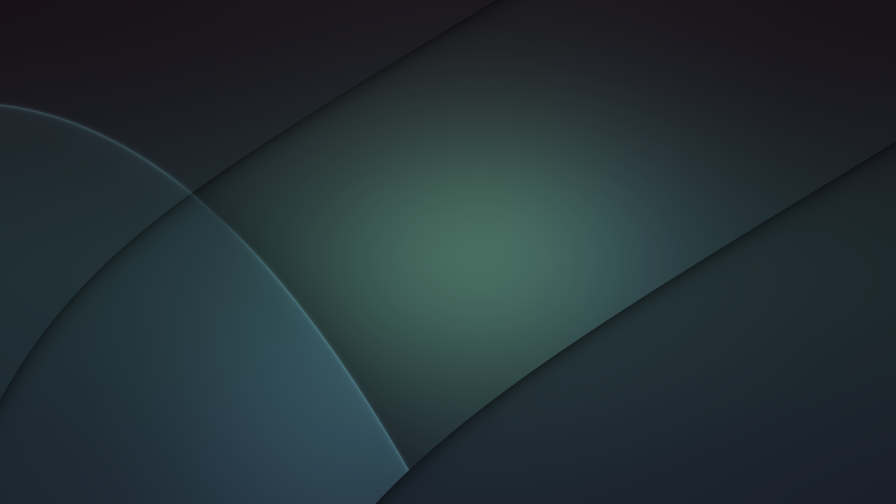
Reproduce this background procedurally as a WebGL 2 fragment shader.

```glsl
#version 300 es
precision highp float;

uniform vec2 u_resolution;
out vec4 outColor;

#define TOP_COLOR vec3(0.092, 0.068, 0.092)
#define MID_COLOR vec3(0.110, 0.150, 0.170)
#define LOW_COLOR vec3(0.098, 0.120, 0.160)
#define HAZE_COLOR vec3(0.030, 0.060, 0.055)
#define GLOW_COLOR vec3(0.140, 0.220, 0.155)
#define LEAF_COLOR vec3(0.060, 0.105, 0.120)
#define RIM_COLOR vec3(0.100, 0.155, 0.165)
#define GLOW_CENTER vec2(0.955, 0.500)
#define LEAF_CENTER vec2(0.670, 0.190)
#define SHADOW_WIDTH 0.016
#define SHADOW_DEPTH 0.45

// Signed distance to a curve given as height and slope, positive above it
float curveDistance(vec2 p, vec2 curve) {
    return (p.y - curve.x) / sqrt(1.0 + curve.y * curve.y);
}

// A straight ramp with an exponential bend at its lower end
vec2 bentRamp(float x, float base, float bend, float rate) {
    float decay = exp(-rate * x);
    return vec2(base + 0.6 * x + bend * (1.0 - decay), 0.6 + bend * rate * decay);
}

// A falling arc whose slope steepens to the right
vec2 fallingArc(float x) {
    float height = 0.792 - x * (0.12 + x * (0.85 + 0.13 * x));
    return vec2(height, -0.12 - x * (1.70 + 0.39 * x));
}

float falloff(vec2 offset, vec2 radius) {
    vec2 q = offset / radius;
    return exp(-dot(q, q));
}

// Soft darkening on the lower side of an edge
float shadowBelow(float d) {
    return SHADOW_DEPTH * exp(min(d, 0.0) / SHADOW_WIDTH);
}

void main() {
    vec2 p = gl_FragCoord.xy / u_resolution.y;
    p.x += 0.5 * (16.0 / 9.0 - u_resolution.x / u_resolution.y);
    float aa = 0.75 / u_resolution.y;

    // Edges of the overlapping sheets
    float upperEdge = curveDistance(p, bentRamp(p.x, 0.206, 0.204, 5.95));
    float lowerEdge = curveDistance(p, bentRamp(p.x - 0.745, 0.0, 0.1, 4.7));
    float arcEdge = curveDistance(p, fallingArc(p.x));

    float aboveUpper = smoothstep(-aa, aa, upperEdge);
    float aboveLower = smoothstep(-aa, aa, lowerEdge);
    float leaf = smoothstep(aa, -aa, arcEdge) * aboveLower;
    float center = (1.0 - aboveUpper) * aboveLower * (1.0 - leaf);

    // Vertical backdrop and wide haze
    vec3 color = mix(LOW_COLOR, MID_COLOR, smoothstep(0.0, 0.45, p.y));
    color = mix(color, TOP_COLOR, smoothstep(0.45, 1.0, p.y));
    vec2 fromGlow = p - GLOW_CENTER;
    color += HAZE_COLOR * falloff(fromGlow, vec2(0.62, 0.58));

    // Main glow, cooler on its right side
    vec3 tint = GLOW_COLOR + vec3(0.0, 0.0, 0.06) * smoothstep(0.0, 0.4, fromGlow.x);
    float glow = falloff(fromGlow, vec2(0.355, 0.285));
    color += tint * glow * mix(0.16, 1.0, center);

    // Translucent leaf on the left
    float lowerLeaf = leaf * (1.0 - aboveUpper);
    color += LEAF_COLOR * lowerLeaf * falloff(p - LEAF_CENTER, vec2(0.33, 0.36));
    color += vec3(0.012, 0.030, 0.030) * leaf;

    // Shadows cast below the sheets and just outside the leaf
    color *= 1.0 - shadowBelow(upperEdge) * (1.0 - aboveUpper) * aboveLower;
    color *= 1.0 - shadowBelow(lowerEdge) * (1.0 - aboveLower);
    color *= 1.0 - 0.16 * exp(-max(arcEdge, 0.0) / 0.05) * center;

    // Lit rim of the leaf, faint where the sheets cross
    float rim = exp(-abs(arcEdge) / 0.0028) + 0.18 * exp(-abs(arcEdge) / 0.03) * leaf;
    float crossing = 1.0 - 0.75 * falloff(p - vec2(0.43, 0.58), vec2(0.08));
    color += RIM_COLOR * rim * crossing * aboveLower;

    outColor = vec4(color, 1.0);
}
```
